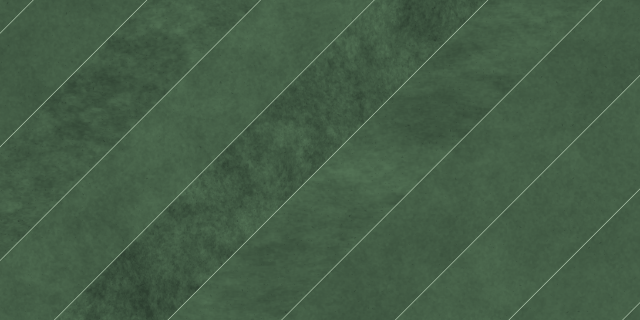
Reproduce this texture procedurally as a Shadertoy shader.

```glsl
// Worn green plaster cut into diagonal bands by thin pale lines.

vec2 hash2(vec2 p) {
    vec3 q = fract(p.xyx * vec3(0.1031, 0.1030, 0.0973));
    q += dot(q, q.yzx + 33.33);
    return fract((q.xx + q.yz) * q.zy);
}

// Smooth cellular noise: random cell values blended by distance, centred on 0
float cellNoise(vec2 p) {
    vec2 cell = floor(p), f = fract(p);
    float sum = 0.0, total = 0.0;
    for (int y = -1; y <= 1; y++)
    for (int x = -1; x <= 1; x++) {
        vec2 corner = vec2(x, y);
        vec2 jitter = hash2(cell + corner);
        vec2 d = corner + jitter - f;
        float weight = exp(-5.0 * dot(d, d));
        sum += weight * hash2(cell + corner + 71.0).x;
        total += weight;
    }
    return sum / total - 0.5;
}

// Layered cellular noise; gain sets how strong the fine grain is
float mottle(vec2 p, float gain) {
    float sum = 0.0, amplitude = 0.7;
    for (int i = 0; i < 6; i++) {
        sum += amplitude * cellNoise(p);
        p = p * 2.03 + vec2(17.3, 9.1);
        amplitude *= gain;
    }
    return sum;
}

// Sparse faint chips, at most one per cell, each with its own slant
float chips(vec2 p, float density) {
    vec2 cell = floor(p);
    vec2 chance = hash2(cell + 113.0);
    vec2 d = fract(p) - 0.4 - 0.2 * hash2(cell + 31.0);
    float angle = 6.28 * chance.y;
    vec2 along = vec2(cos(angle), sin(angle));
    float reach = length(vec2(dot(d, along), 2.0 * dot(d, vec2(-along.y, along.x))));
    return step(chance.x, density) * (1.0 - smoothstep(0.05, 0.38, reach));
}

void mainImage(out vec4 fragColor, in vec2 fragCoord) {
    vec2 p = fragCoord / iResolution.y;
    float pixel = 1.0 / iResolution.y;

    // Diagonal bands, counted from the upper left corner
    float spacing = 0.3552;
    float band = (p.x + 1.0 - p.y - 0.104) / spacing;
    int index = clamp(int(floor(band)) + 1, 0, 9);

    // Finish of each band: roughness, horizontal stretch, tone
    vec3 finishes[10] = vec3[10](
        vec3(0.7, 1.0, 0.0), vec3(0.8, 1.0, 0.0), vec3(2.2, 1.5, -0.3),
        vec3(1.1, 1.0, 0.4), vec3(2.4, 0.8, -0.5), vec3(2.0, 2.4, 0.1),
        vec3(0.9, 1.2, 0.0), vec3(0.8, 1.0, 0.25), vec3(0.6, 1.0, 0.1),
        vec3(0.6, 1.0, 0.1));
    vec3 finish = finishes[index];
    float rough = smoothstep(1.0, 2.2, finish.x);

    // Cloudy mottling, gently bent by sines
    vec2 q = p + float(index) * vec2(3.7, 1.9);
    q += 0.01 * sin(q.yx * vec2(13.0, 9.0) + 2.0 * sin(q * 7.0));
    float gain = 0.95 - 0.05 * finish.y;
    float tone = 0.1 + finish.z + finish.x * mottle(q * vec2(6.0 / finish.y, 6.0), gain);

    // Slanted scuffs on the rough bands, fine grain everywhere
    vec2 slant = vec2(q.x - q.y, q.x + q.y);
    float scuff = cellNoise(slant * vec2(9.0, 48.0));
    tone += 0.7 * rough * scuff * smoothstep(0.0, 0.2, cellNoise(q * 4.0 + 5.0));
    tone += 0.7 * cellNoise(p * 130.0);

    // Dark chips
    tone -= 0.9 * chips(p * 95.0, 0.03 + 0.07 * rough);
    tone -= 1.4 * chips(p * 60.0 + 7.0, 0.006);

    vec3 green = vec3(0.26, 0.36, 0.27) + clamp(tone, -2.8, 2.2) * vec3(0.029, 0.039, 0.028);

    // Pale separating lines
    float distToLine = abs(fract(band + 0.5) - 0.5) * spacing * 0.7071;
    float line = clamp((0.001 - distToLine) / pixel + 0.5, 0.0, 1.0);
    fragColor = vec4(mix(green, vec3(0.68, 0.77, 0.67), line), 1.0);
}
```
